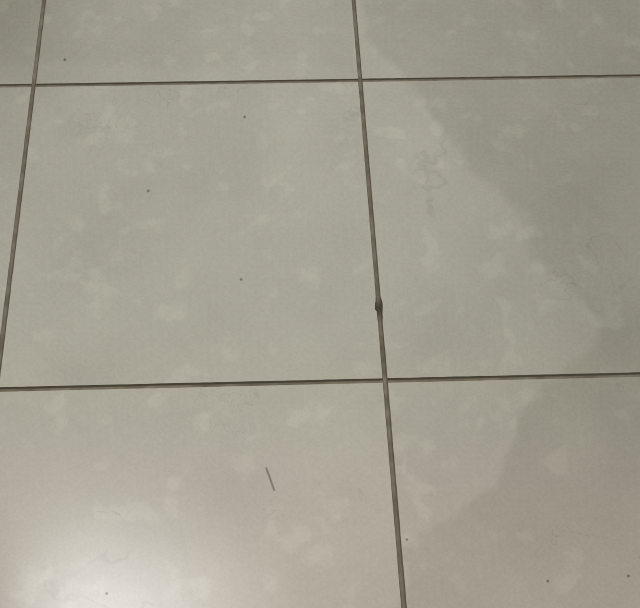
This texture is drawn by a Shadertoy shader. Its source:

```glsl
// Pale polished floor tiles seen at a slant, with dark worn grout and a soft lamp reflection.

#define TILE_COLOR   vec3(0.635, 0.625, 0.570)
#define GROUT_COLOR  vec3(0.430, 0.405, 0.345)
#define GROUT_DARK   vec3(0.270, 0.250, 0.205)
#define GROUT_WIDTH  vec2(0.0128, 0.0125)
#define MOTTLE       0.050
#define FLAKES       0.024
#define VEINS        0.028
#define GRAIN        0.022
#define TILE_SHIFT   0.012
#define GLARE        0.240
#define GLARE_POS    vec2(0.180, -0.030)
#define CHIP_POS     vec2(0.6255, 0.493)

float hash(vec2 p) {
    return fract(sin(dot(p, vec2(127.1, 311.7))) * 43758.5453);
}

float noise(vec2 p) {
    vec2 i = floor(p), f = fract(p);
    f = f * f * (3.0 - 2.0 * f);
    return mix(mix(hash(i), hash(i + vec2(1, 0)), f.x),
               mix(hash(i + vec2(0, 1)), hash(i + vec2(1, 1)), f.x), f.y);
}

float fbm(vec2 p) {
    float sum = 0.0, amp = 0.5;
    for (int i = 0; i < 5; i++) {
        sum += amp * noise(p);
        p = mat2(1.6, 1.2, -1.2, 1.6) * p + 7.3;
        amp *= 0.5;
    }
    return sum;
}

float segmentDistance(vec2 p, vec2 a, vec2 b) {
    vec2 ab = b - a;
    return length(p - a - ab * clamp(dot(p - a, ab) / dot(ab, ab), 0.0, 1.0));
}

// Soft elliptical spot, 1 at its centre
float spot(vec2 p, vec2 center, vec2 radius) {
    vec2 q = (p - center) / radius;
    return exp(-dot(q, q));
}

// Perspective from the canvas to the floor; tile edges lie on whole numbers
vec2 floorCoord(vec2 p) {
    vec3 h = mat3(1.0, 0.0201, -0.0052,
                  -0.1235, -1.2907, -0.2069,
                  0.0508, 1.1083, 0.7188) * vec3(p, 1.0);
    return h.xy / h.z;
}

// Stone surface: clouds, pale flakes and hairline veins, different in each tile
vec3 stone(vec2 tile) {
    vec2 id = floor(tile);
    vec2 q = tile + 17.0 * vec2(hash(id), hash(id + 5.0));
    float clouds = fbm(q * 5.0) - 0.48;
    float flakes = smoothstep(0.56, 0.74, fbm(q * 17.0 + 3.0));
    vec2 bend = vec2(fbm(q * 8.0), fbm(q * 8.0 + 9.0));
    float vein = 1.0 - smoothstep(0.0, 0.012, abs(noise(q * 3.0 + bend * 2.0) - 0.5));
    vein *= smoothstep(0.50, 0.68, fbm(q * 4.0 + 21.0));
    float tone = MOTTLE * clouds + FLAKES * flakes - VEINS * vein
               + TILE_SHIFT * (hash(id + 2.0) - 0.5);
    return TILE_COLOR + tone * vec3(1.0, 1.0, 0.95);
}

// Broad room light: shaded corners, brighter foreground, lamp reflection
vec3 roomLight(vec2 p) {
    float ragged = 0.12 * (fbm(p * 9.0) - 0.5);
    float shade = 0.030 * smoothstep(0.75, 0.15, p.y + 0.35 * p.x);
    shade += 0.018 * spot(p, vec2(0.50, 0.60), vec2(0.25, 0.5));
    shade -= 0.040 * smoothstep(0.62, 1.05, p.x) * smoothstep(0.0, 0.45, p.y);
    shade -= 0.035 * smoothstep(0.0, 0.03, p.x + ragged - 0.98 + 0.8 * abs(p.y - 0.47));
    shade -= 0.100 * spot(p, vec2(-0.02, 1.02), vec2(0.13, 0.17));
    shade -= 0.016 * smoothstep(0.0, 0.02, p.y + ragged * 0.4 - 0.885) * step(p.x, 0.58);
    shade -= 0.050 * spot(p, vec2(-0.02, 0.0), vec2(0.07, 0.14));
    vec3 warm = vec3(0.012, -0.004, -0.002) * smoothstep(0.5, 0.0, p.y);
    float glare = GLARE * spot(p, GLARE_POS, vec2(0.20, 0.17));
    return shade + warm + glare * vec3(0.94, 0.98, 1.08);
}

void mainImage(out vec4 fragColor, in vec2 fragCoord) {
    vec2 p = fragCoord / iResolution.y;
    float px = 1.0 / iResolution.y;
    vec2 tile = floorCoord(p);
    vec2 aa = fwidth(tile);

    vec3 color = stone(tile) + roomLight(p);
    color += GRAIN * (noise(p * 330.0) - 0.5);

    // Sparse dust specks, one chance per cell
    vec2 cell = floor(p * 14.0);
    vec2 center = (cell + 0.2 + 0.6 * vec2(hash(cell), hash(cell + 3.0))) / 14.0;
    float speck = 1.0 - smoothstep(0.001, 0.001 + 1.5 * px, length(p - center));
    color -= 0.18 * speck * step(0.95, hash(cell + 11.0));

    // Stray hair lying on the front tile
    float hair = segmentDistance(p, vec2(0.438, 0.230), vec2(0.451, 0.194));
    color -= 0.19 * (1.0 - smoothstep(0.0003, 0.0003 + 1.6 * px, hair));

    // Grout joints with uneven edges and one crumbled spot
    vec2 offset = tile - round(tile);
    float chip = spot(p, CHIP_POS, vec2(0.020, 0.013));
    vec2 halfWidth = 0.5 * GROUT_WIDTH * (0.92 + 0.16 * noise(tile * 60.0));
    halfWidth.x += 0.007 * chip * noise(p * 230.0);
    vec2 joint = 1.0 - smoothstep(halfWidth - 0.6 * aa, halfWidth + 0.6 * aa, abs(offset));

    // Dirt collects along the shaded side of each joint
    vec2 across = offset / halfWidth;
    float wear = fbm(tile * 35.0);
    float rowDirt = 1.0 - smoothstep(-0.45, 0.35, across.y);
    float columnDirt = 0.65 * smoothstep(0.35, 1.0, abs(across.x + 0.15));
    vec3 grout = GROUT_COLOR + 0.16 * (wear - 0.48);
    vec3 columnGrout = mix(grout, GROUT_DARK, clamp(columnDirt + chip, 0.0, 1.0));
    color = mix(color, mix(grout, GROUT_DARK, rowDirt), joint.y);
    color = mix(color, columnGrout, joint.x);

    fragColor = vec4(clamp(color, 0.0, 1.0), 1.0);
}
```
